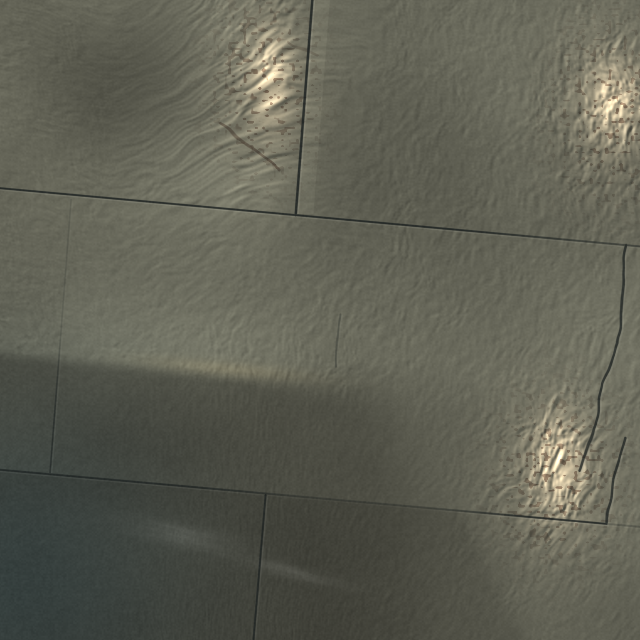
Give the GLSL for this texture, as a Shadertoy shader.

```glsl
#define CLAY vec3(0.405, 0.405, 0.352)
#define GLOW_COLOR vec3(0.62, 0.53, 0.42)
#define SHADOW_DEPTH 0.25
#define RELIEF 0.30
#define GLOW_RELIEF 1.25
#define SEAM_WIDTH 0.0011
#define SEAM_SLOPE -0.091
#define GRAIN 0.025

float hash(vec2 p) {
    return fract(sin(dot(p, vec2(127.1, 311.7))) * 43758.545);
}

float noise(vec2 p) {
    vec2 i = floor(p), f = fract(p);
    f = f * f * (3.0 - 2.0 * f);
    return mix(mix(hash(i), hash(i + vec2(1, 0)), f.x),
               mix(hash(i + vec2(0, 1)), hash(i + vec2(1, 1)), f.x), f.y);
}

float fbm(vec2 p) {
    float sum = 0.0, amp = 0.5;
    for (int i = 0; i < 4; i++) {
        sum += amp * noise(p);
        p = mat2(1.6, 1.2, -1.2, 1.6) * p + 7.3;
        amp *= 0.5;
    }
    return sum;
}

float blob(vec2 p, vec2 center, vec2 radius) {
    vec2 q = (p - center) / radius;
    return exp(-dot(q, q));
}

float segment(vec2 p, vec2 a, vec2 b) {
    vec2 d = b - a;
    return length(p - a - d * clamp(dot(p - a, d) / dot(d, d), 0.0, 1.0));
}

float stroke(float dist, float width) {
    float px = 1.0 / iResolution.y;
    return 1.0 - smoothstep(width - 0.5 * px, width + px, dist);
}

// Leathery creases whose direction drifts across the surface
float relief(vec2 p) {
    vec2 q = p + 0.016 * vec2(noise(p * 23.0), noise(p * 23.0 + 41.0));
    float angle = mix(0.65, -0.5, smoothstep(0.15, 0.6, p.x)) + 0.3 * p.y;
    float c = cos(angle), s = sin(angle);
    vec2 r = mat2(c, -s, s, c) * (q - 0.5);
    return 0.65 * noise(r * vec2(125.0, 65.0)) + 0.35 * noise(r * vec2(210.0, 150.0) + 9.0);
}

// Dark joints and cracks between the slabs
float joints(vec2 p) {
    float upper = abs(p.y - 0.706 - SEAM_SLOPE * p.x);
    float lower = abs(p.y - 0.266 - SEAM_SLOPE * p.x * 0.98);
    float ink = stroke(upper, SEAM_WIDTH) * mix(0.8, 0.5, smoothstep(0.7, 0.95, p.x));
    float fade = mix(0.65, 0.3, smoothstep(0.3, 0.5, p.x)) + 0.5 * smoothstep(0.65, 0.85, p.x);
    ink = max(ink, stroke(lower, SEAM_WIDTH) * fade * (1.0 - 0.7 * step(0.948, p.x)));
    ink = max(ink, 0.8 * stroke(segment(p, vec2(0.488, 1.0), vec2(0.462, 0.664)), SEAM_WIDTH * 1.4));
    ink = max(ink, 0.7 * stroke(segment(p, vec2(0.415, 0.227), vec2(0.396, 0.0)), SEAM_WIDTH));
    float left = min(segment(p, vec2(0.111, 0.688), vec2(0.092, 0.44)),
                     segment(p, vec2(0.092, 0.44), vec2(0.078, 0.26)));
    ink = max(ink, stroke(left, SEAM_WIDTH * 0.7) * mix(0.55, 0.15, smoothstep(0.35, 0.5, p.y)));
    vec2 w = p + 0.005 * (vec2(noise(p * 45.0), noise(p * 45.0 + 17.0)) - 0.5);
    float crack = segment(w, vec2(0.978, 0.615), vec2(0.966, 0.466));
    crack = min(crack, segment(w, vec2(0.966, 0.466), vec2(0.940, 0.400)));
    crack = min(crack, segment(w, vec2(0.940, 0.400), vec2(0.932, 0.336)));
    crack = min(crack, segment(w, vec2(0.932, 0.336), vec2(0.905, 0.264)));
    crack = min(crack, segment(w, vec2(0.977, 0.316), vec2(0.957, 0.250)));
    crack = min(crack, segment(w, vec2(0.957, 0.250), vec2(0.947, 0.182)));
    ink = max(ink, 0.72 * stroke(crack, SEAM_WIDTH * 1.4));
    return max(ink, 0.3 * stroke(segment(w, vec2(0.530, 0.508), vec2(0.523, 0.427)), SEAM_WIDTH));
}

void mainImage(out vec4 fragColor, in vec2 fragCoord) {
    vec2 p = fragCoord / iResolution.xy;

    // Broad light and dark patches
    float tone = 0.98 + 0.20 * (fbm(p * 6.0) - 0.47);
    tone += 0.13 * blob(p, vec2(0.33, 0.46), vec2(0.24, 0.08));
    tone += 0.15 * blob(p, vec2(0.36, 0.93), vec2(0.09, 0.16));
    tone += 0.16 * blob(p, vec2(0.35, 0.72), vec2(0.13, 0.08));
    tone += 0.12 * blob(p, vec2(0.92, 0.46), vec2(0.16, 0.14));
    tone += 0.08 * blob(p, vec2(0.72, 0.95), vec2(0.18, 0.12));
    tone -= 0.15 * blob(p, vec2(0.17, 0.88), vec2(0.13, 0.10));
    tone -= 0.08 * blob(p, vec2(0.58, 0.77), vec2(0.13, 0.14));
    tone += 0.08 * stroke(abs(p.x - 0.503 + 0.077 * (1.0 - p.y)), 0.012) * step(0.665, p.y);

    // Cast shadow, crisp on the left and soft on the right
    float edge = 0.447 - 0.10 * p.x;
    float blur = mix(0.014, 0.07, smoothstep(0.35, 0.65, p.x));
    float shadow = 1.0 - smoothstep(edge - blur, edge + blur, p.y);
    tone *= 1.0 - SHADOW_DEPTH * shadow * (1.0 - smoothstep(0.52, 0.86, p.x));
    float lowerRow = 1.0 - smoothstep(-0.003, 0.003, p.y - 0.266 - SEAM_SLOPE * p.x * 0.98);
    float wedge = smoothstep(-0.02, 0.02, p.x - 0.82 + 0.5 * p.y);
    tone *= 1.0 - lowerRow * mix(0.12, 0.03, wedge);
    tone -= 0.08 * blob(p, vec2(0.25, 0.30), vec2(0.16, 0.07));

    // Reflected lamps and their halos
    float core = blob(p, vec2(0.422, 0.880), vec2(0.027, 0.065))
               + blob(p, vec2(0.958, 0.842), vec2(0.038, 0.055))
               + blob(p, vec2(0.872, 0.275), vec2(0.036, 0.068));
    float halo = blob(p, vec2(0.415, 0.865), vec2(0.075, 0.13))
               + blob(p, vec2(0.955, 0.825), vec2(0.085, 0.13))
               + blob(p, vec2(0.870, 0.255), vec2(0.090, 0.12));

    // Side lighting of the creases
    vec2 e = vec2(0.0013, -0.0013);
    float slope = relief(p - e) - relief(p + e);
    float rough = RELIEF * (0.55 + 0.7 * fbm(p * 5.0 + 3.0)) * (1.0 - 0.45 * shadow);
    rough += 0.45 * halo + 0.3 * blob(p, vec2(0.33, 0.74), vec2(0.09, 0.08));
    vec3 col = CLAY * tone;
    col = mix(col, col * vec3(0.83, 0.98, 1.10), blob(p, vec2(0.0, 0.08), vec2(0.28, 0.28)));
    col *= 1.0 + rough * slope;
    col += GLOW_COLOR * (0.18 * halo + 0.60 * core) * clamp(0.9 + GLOW_RELIEF * 2.0 * slope, 0.1, 1.7);
    col += vec3(0.06, 0.045, 0.02) * blob(p, vec2(0.35, edge + 0.012), vec2(0.13, 0.012));

    // Pale smears in the lower row
    vec2 smear = vec2(p.x, p.y + 0.22 * p.x);
    float wisps = blob(smear, vec2(0.29, 0.226), vec2(0.09, 0.018))
                + blob(smear, vec2(0.46, 0.207), vec2(0.07, 0.010));
    col += 0.12 * wisps * fbm(smear * vec2(14.0, 80.0));

    // Brown scratches and fine pits around the lamps
    vec2 w = p + 0.008 * (vec2(noise(p * 50.0), noise(p * 50.0 + 5.0)) - 0.5);
    float scratch = stroke(segment(w, vec2(0.345, 0.805), vec2(0.436, 0.737)), 0.0018);
    scratch += 0.5 * stroke(segment(w, vec2(0.45, 0.935), vec2(0.495, 0.915)), 0.0018);
    float pits = smoothstep(0.66, 0.82, noise(p * vec2(170.0, 210.0))) * min(halo, 1.0);
    col *= 1.0 - vec3(0.30, 0.36, 0.38) * min(scratch * 0.8 + pits, 1.0);

    // Joints with a thin lit rim
    float ink = joints(p);
    float rim = max(joints(p - vec2(0.0025, -0.0025)) - ink, 0.0);
    col = mix(col, vec3(0.10, 0.12, 0.12), ink) + 0.06 * rim;
    col += GRAIN * (noise(p * 380.0) - 0.5);
    fragColor = vec4(clamp(col, 0.0, 1.0), 1.0);
}
```
